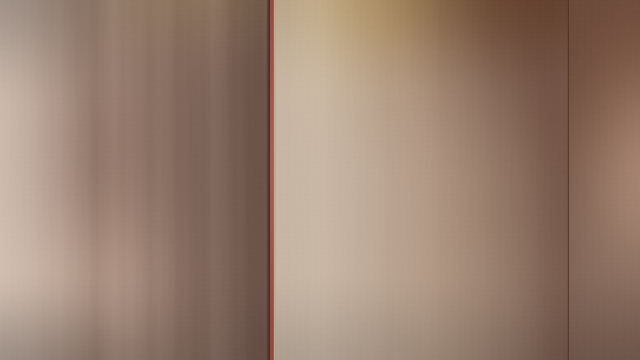
A WebGL 1 fragment shader for this background:

```glsl
precision highp float;
// Three softly lit linen wall panels, split by a thin red batten and a fine dark seam.

uniform vec2 u_resolution;

#define BATTEN_LEFT 0.4165
#define BATTEN_RED 0.4220
#define BATTEN_RIGHT 0.4280
#define PANEL_START 0.4298
#define SEAM_X 0.8880
#define SEAM_HALF_WIDTH 0.0007
#define STREAK_STRENGTH 0.016
#define WEAVE_STRENGTH 0.006

// Soft elliptical light, 1 at its centre
float glow(vec2 p, vec2 centre, vec2 radius) {
  vec2 d = (p - centre) / radius;
  return exp(-dot(d, d));
}

// Antialiased step across a vertical edge
float edge(float x, float at) {
  float halfPixel = 0.75 / u_resolution.x;
  return smoothstep(at - halfPixel, at + halfPixel, x);
}

float hash(vec2 p) {
  return fract(sin(dot(p, vec2(127.1, 311.7))) * 43758.55);
}

// Broad vertical streaks from layered sines
float streaks(vec2 p) {
  float sum = 0.0;
  float amplitude = 1.0;
  float frequency = 42.0;
  for (int i = 0; i < 4; i++) {
    sum += amplitude * sin(p.x * frequency + 0.7 * sin(p.y * 2.0 + frequency));
    amplitude *= 0.6;
    frequency *= 1.9;
  }
  return sum;
}

// Fine crossed threads with a little grain
float weave(vec2 p) {
  float threads = sin(p.x * 610.0 + sin(p.y * 17.0)) + sin(p.y * 420.0 + sin(p.x * 13.0));
  return 0.3 * threads + hash(floor(p * vec2(512.0, 288.0))) - 0.5;
}

// Pale at the outer side, falling into shadow beside the batten
vec3 leftPanel(vec2 p) {
  vec3 pale = vec3(0.81, 0.74, 0.69);
  vec3 taupe = vec3(0.60, 0.495, 0.44);
  vec3 shadow = vec3(0.43, 0.335, 0.295);
  vec3 c = mix(pale, taupe, smoothstep(-0.03, 0.19, p.x));
  c = mix(c, shadow, smoothstep(0.16, 0.43, p.x));
  c += vec3(0.075, 0.075, 0.07) * glow(p, vec2(0.15, 0.20), vec2(0.13, 0.22));
  c -= 0.035 * glow(p, vec2(0.17, 0.58), vec2(0.08, 0.25));
  c += vec3(0.05, 0.05, 0.01) * glow(p, vec2(0.30, 1.04), vec2(0.16, 0.17));
  float outer = 1.0 - smoothstep(0.0, 0.36, p.x);
  c *= 1.0 - 0.22 * outer * smoothstep(0.68, 1.05, p.y);
  c *= 1.0 - (0.08 + 0.17 * outer) * (1.0 - smoothstep(-0.05, 0.27, p.y));
  return c + STREAK_STRENGTH * streaks(p) * smoothstep(0.0, 0.18, p.x);
}

// Cream by the batten, browner towards the upper right
vec3 middlePanel(vec2 p) {
  vec3 cream = vec3(0.785, 0.715, 0.645);
  vec3 tan_ = vec3(0.665, 0.56, 0.485);
  vec3 brown = vec3(0.455, 0.335, 0.28);
  float rise = smoothstep(0.45, 1.05, p.y);
  float x = p.x + 0.10 * rise * smoothstep(0.43, 0.65, p.x);
  vec3 c = mix(cream, tan_, smoothstep(0.48, 0.75, x));
  c = mix(c, brown, smoothstep(0.67, 0.92, x));
  c -= vec3(0.06, 0.075, 0.095) * smoothstep(0.72, 1.05, p.y);
  c += vec3(0.04, 0.04, -0.03) * glow(p, vec2(0.58, 1.0), vec2(0.12, 0.22));
  c += vec3(0.02, 0.03, 0.03) * glow(p, vec2(0.80, 0.12), vec2(0.13, 0.25));
  c *= 1.0 - 0.14 * (1.0 - smoothstep(-0.05, 0.27, p.y));
  return c + 0.2 * STREAK_STRENGTH * streaks(p);
}

// Deep brown with warm light from the far side
vec3 rightPanel(vec2 p) {
  vec3 c = mix(vec3(0.47, 0.365, 0.31), vec3(0.42, 0.285, 0.22), smoothstep(0.1, 0.95, p.y));
  c += vec3(0.20, 0.185, 0.17) * glow(p, vec2(1.02, 0.53), vec2(0.10, 0.31));
  c += 0.03 * glow(p, vec2(0.92, 0.35), vec2(0.08, 0.35));
  return c * (1.0 - 0.12 * (1.0 - smoothstep(-0.05, 0.25, p.y)));
}

void main() {
  vec2 p = gl_FragCoord.xy / u_resolution;
  vec3 color = mix(leftPanel(p), middlePanel(p), edge(p.x, PANEL_START));
  color = mix(color, rightPanel(p), edge(p.x, SEAM_X));
  color += WEAVE_STRENGTH * weave(p);

  // Batten: dark groove, red face, pale lip
  vec3 groove = vec3(0.27, 0.17, 0.15);
  vec3 red = mix(vec3(0.56, 0.27, 0.23), vec3(0.66, 0.36, 0.30), glow(p, vec2(0.425, 0.55), vec2(0.1, 0.4)));
  vec3 lip = vec3(0.80, 0.69, 0.61);
  color = mix(color, groove, smoothstep(BATTEN_LEFT - 0.002, BATTEN_RED, p.x) * (1.0 - edge(p.x, BATTEN_RED)));
  color = mix(color, red, edge(p.x, BATTEN_RED) * (1.0 - edge(p.x, BATTEN_RIGHT)));
  color = mix(color, lip, edge(p.x, BATTEN_RIGHT) * (1.0 - edge(p.x, PANEL_START)));

  // Seam between the two right-hand panels
  float seam = edge(p.x, SEAM_X - SEAM_HALF_WIDTH) - edge(p.x, SEAM_X + SEAM_HALF_WIDTH);
  color = mix(color, vec3(0.28, 0.19, 0.15), seam);

  gl_FragColor = vec4(color, 1.0);
}
```
